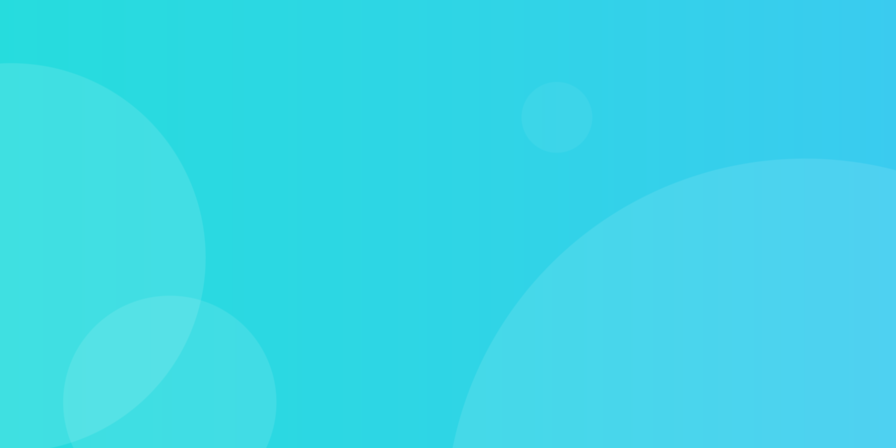
A Shadertoy shader for this background:

```glsl
// Turquoise to sky blue horizontal gradient with translucent pale discs.

// Antialiased coverage of a disc; p is in units of the canvas height.
float disc(vec2 p, vec2 center, float radius) {
    float pixel = 1.0 / iResolution.y;
    return smoothstep(pixel, -pixel, length(p - center) - radius);
}

// Lay a translucent white veil over a colour.
vec3 veil(vec3 color, float opacity) {
    return mix(color, vec3(1.0), opacity);
}

void mainImage(out vec4 fragColor, in vec2 fragCoord) {
    vec2 p = fragCoord / iResolution.y;
    float across = fragCoord.x / iResolution.x;

    // Background gradient in two halves
    vec3 turquoise = vec3(0.150, 0.863, 0.868);
    vec3 cyan = vec3(0.182, 0.836, 0.898);
    vec3 skyBlue = vec3(0.227, 0.797, 0.938);
    vec3 color = mix(turquoise, cyan, clamp(across * 2.0, 0.0, 1.0));
    color = mix(color, skyBlue, clamp(across * 2.0 - 1.0, 0.0, 1.0));

    // Overlapping discs at the left
    color = veil(color, 0.115 * disc(p, vec2(0.025, 0.425), 0.434));
    color = veil(color, 0.105 * disc(p, vec2(0.379, 0.102), 0.238));

    // Small faint disc and the large one at the lower right
    color = veil(color, 0.055 * disc(p, vec2(1.243, 0.738), 0.079));
    color = veil(color, 0.105 * disc(p, vec2(1.797, -0.156), 0.802));

    fragColor = vec4(color, 1.0);
}
```
